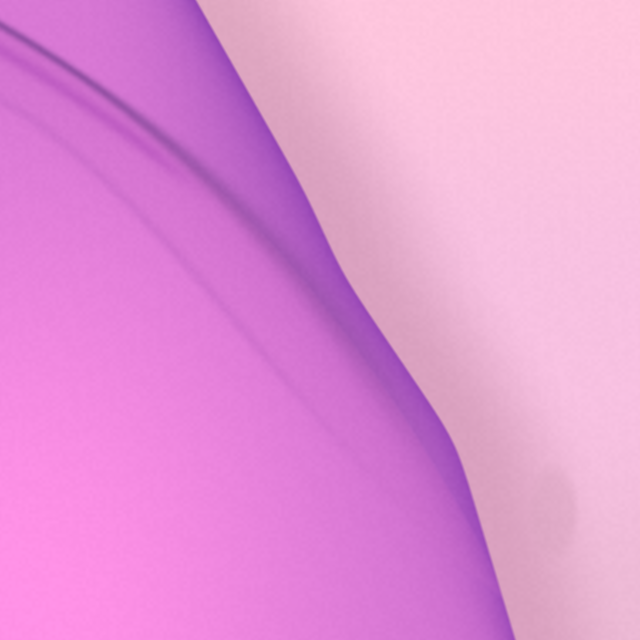
A three.js fragment shader for this background:

```glsl
// A glossy magenta sheet with soft folds, lying over a pale pink backdrop.
// Softened ramps bend the sheet's rim, cubic curves trace its folds, and
// distances to both drive the shading; fine value noise adds grain.
varying vec2 vUv;

float hash(vec2 p) {
  return fract(sin(dot(p, vec2(127.1, 311.7))) * 43758.5453);
}

float noise(vec2 p) {
  vec2 i = floor(p), f = fract(p);
  f = f * f * (3.0 - 2.0 * f);
  return mix(mix(hash(i), hash(i + vec2(1.0, 0.0)), f.x),
             mix(hash(i + vec2(0.0, 1.0)), hash(i + vec2(1.0, 1.0)), f.x), f.y);
}

// Zero before the bend, then rising with slope one
float softRamp(float x) {
  return 0.02 * log(1.0 + exp(x / 0.02));
}

// Horizontal place of the rim at a given depth below the top
float rimX(float depth) {
  return 0.306 + 0.57 * depth - 0.12 * softRamp(depth - 0.30)
       + 0.23 * softRamp(depth - 0.43) - 0.38 * softRamp(depth - 0.69);
}

// Approximate signed distance to a cubic fold, positive below it
float foldDistance(vec2 p, vec4 c) {
  float curve = c.x + p.x * (c.y + p.x * (c.z + p.x * c.w));
  float slope = c.y + p.x * (2.0 * c.z + 3.0 * p.x * c.w);
  return (p.y - curve) / sqrt(1.0 + slope * slope);
}

float bell(float d, float width) {
  return exp(-d * d / (width * width));
}

vec3 backdrop(vec2 p, float d) {
  vec3 light = mix(vec3(0.995, 0.775, 0.868), vec3(0.97, 0.755, 0.882), smoothstep(0.0, 0.45, p.y));
  light = mix(light, vec3(0.925, 0.725, 0.832), smoothstep(0.6, 1.0, p.y));
  vec3 shade = mix(vec3(0.875, 0.655, 0.755), vec3(0.855, 0.63, 0.75), smoothstep(0.0, 0.3, p.y));
  float reach = mix(0.25, 0.19, smoothstep(0.45, 1.0, p.y));
  vec3 color = mix(shade, light, smoothstep(0.02, reach, d));
  // Faint smudge low in the cast shadow
  float smudge = 1.0 - smoothstep(0.6, 1.1, length((p - vec2(0.865, 0.80)) / vec2(0.042, 0.08)));
  return mix(color, vec3(0.86, 0.65, 0.76), 0.55 * smudge);
}

vec3 sheet(vec2 p, float d) {
  float upper = foldDistance(p, vec4(0.039, 0.58, 0.35, 0.42));
  float middle = foldDistance(p, vec4(0.078, 0.58, 0.40, 0.0));
  float lower = foldDistance(p, vec4(0.156, 0.55, 1.5, -1.2));

  // Body colour with a pink glow from the lower left
  float glow = 1.0 - smoothstep(0.1, 0.95, length(vec2(p.x * 1.35, 1.0 - p.y)));
  vec3 color = mix(vec3(0.855, 0.475, 0.835), vec3(1.0, 0.57, 0.902), glow);

  // Shade beneath the upper fold, and the band between it and the rim
  float below = smoothstep(-0.003, 0.006, upper);
  color = mix(color, vec3(0.78, 0.40, 0.77), 0.6 * below * exp(-max(upper, 0.0) / 0.06));
  float band = (1.0 - below) * smoothstep(0.12, 0.5, p.x);
  color = mix(color, vec3(0.71, 0.38, 0.76), 0.75 * band);

  // Dark rim, a narrow core inside a wide falloff
  vec3 rimColor = mix(vec3(0.56, 0.25, 0.70), vec3(0.60, 0.28, 0.72), p.y);
  float rim = 0.62 * exp(-d / 0.024) + 0.33 * exp(-d / 0.075);
  color = mix(color, rimColor, rim);

  // Folds, widening and fading along their length
  float width = mix(0.007, 0.024, smoothstep(0.1, 0.6, p.x));
  float fade = mix(0.8, 0.4, smoothstep(0.1, 0.5, p.x)) * (1.0 - smoothstep(0.5, 0.74, p.x));
  color = mix(color, vec3(0.52, 0.28, 0.60), fade * bell(upper, width));
  float streak = bell(middle, 0.011) * (1.0 - smoothstep(0.22, 0.34, p.x));
  color = mix(color, vec3(0.71, 0.32, 0.74), 0.65 * streak);
  float crease = bell(lower, 0.009) * (1.0 - smoothstep(0.35, 0.68, p.x));
  color = mix(color, vec3(0.75, 0.39, 0.76), 0.38 * crease);
  // Slight darkening on the upper side of the lower crease
  float lip = (1.0 - smoothstep(-0.004, 0.006, lower)) * exp(min(lower, 0.0) / 0.05);
  return mix(color, vec3(0.80, 0.43, 0.79), 0.25 * lip * below);
}

void main() {
  vec2 p = vec2(vUv.x, 1.0 - vUv.y);
  float gap = p.x - rimX(p.y);
  float d = 0.87 * gap;

  // Join the two surfaces along a soft rim
  vec3 color = mix(sheet(p, max(-d, 0.0)), backdrop(p, max(gap, 0.0)), smoothstep(-0.003, 0.003, d));
  color += 0.016 * (noise(vUv * 190.0) - 0.5);
  gl_FragColor = vec4(color, 1.0);
}
```
